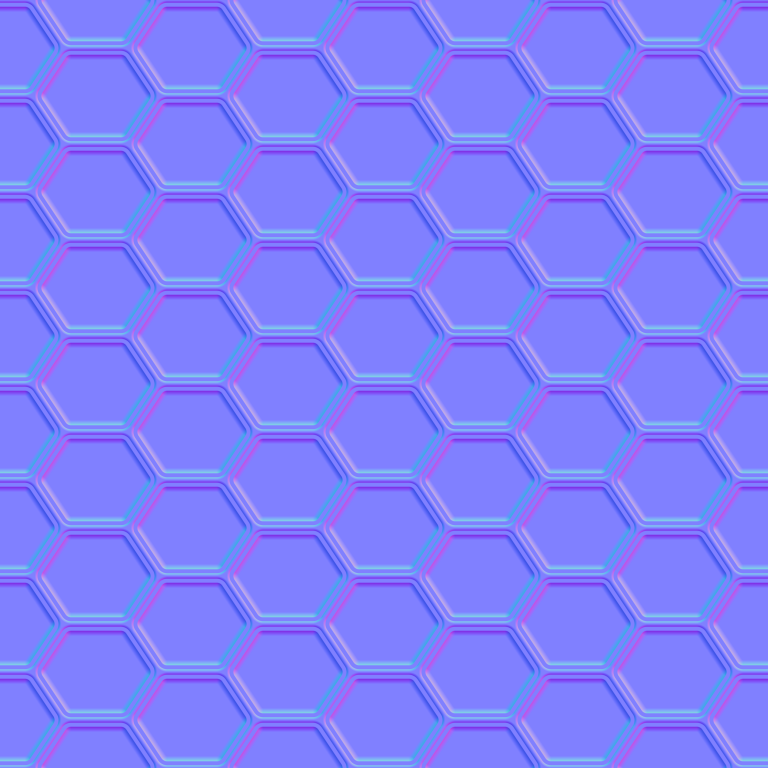
A WebGL 1 fragment shader for this texture map:

```glsl
precision highp float;
// Tangent-space normal map of flat-topped hexagonal panels in staggered columns.
// Each panel is a rounded hexagon distance field: a raised rib on the cell border,
// a flat ledge, then a bevel down to the flat panel. Normals come from its gradient.

uniform vec2 u_resolution;

// Lengths are in cells; one cell is the spacing of columns and of rows.
const float CELLS = 8.0;          // columns and rows across the canvas (even)
const float RIB_HALF = 0.028;     // half width of the rib between panels
const float LEDGE_END = 0.070;    // border distance where the ledge ends
const float BEVEL = 0.056;        // width of the inner bevel
const float CORNER = 0.140;       // inset of the hexagon core that rounds corners
const float TILT = 0.70;          // steepest sideways part of the normal
const float SOFT = 0.005;         // softness of the sharp bevel edges
const vec2 SLANT = vec2(0.83205, 0.5547);  // unit normal of a slanted side
const float SLANT_DIST = 0.5547;  // centre to slanted side
const float FLAT_DIST = 0.5;      // centre to flat side
const int SAMPLES = 3;            // antialiasing samples per axis

// Offset from the centre of the cell holding p.
vec2 cellOffset(vec2 p) {
  vec2 evenCol = vec2(mod(p.x + 1.0, 2.0) - 1.0, fract(p.y) - 0.5);
  vec2 oddCol = vec2(mod(p.x, 2.0) - 1.0, fract(p.y + 0.5) - 0.5);
  vec2 metric = vec2(0.8660254, 1.0);
  vec2 e = evenCol * metric;
  vec2 o = oddCol * metric;
  return dot(e, e) < dot(o, o) ? evenCol : oddCol;
}

// Vector from the hexagon core to p, or zero inside the core.
vec2 fromCore(vec2 p) {
  vec2 q = abs(p);
  float top = FLAT_DIST - CORNER;
  float side = SLANT_DIST - CORNER;
  if (q.y < top && dot(q, SLANT) < side) return vec2(0.0);

  vec2 tip = vec2(side / SLANT.x, 0.0);
  vec2 shoulder = vec2((side - SLANT.y * top) / SLANT.x, top);
  vec2 edge = tip - shoulder;
  float along = clamp(dot(q - shoulder, edge) / dot(edge, edge), 0.0, 1.0);
  vec2 toSide = q - shoulder - edge * along;
  vec2 toTop = q - vec2(min(q.x, shoulder.x), top);
  vec2 nearest = dot(toSide, toSide) < dot(toTop, toTop) ? toSide : toTop;
  return nearest * vec2(p.x < 0.0 ? -1.0 : 1.0, p.y < 0.0 ? -1.0 : 1.0);
}

// Inward tilt of the surface at distance d from the cell border.
float tiltProfile(float d) {
  float rib = clamp(d / RIB_HALF, 0.0, 1.0)
            * (1.0 - smoothstep(RIB_HALF - SOFT, RIB_HALF + SOFT, d));
  float bevel = clamp(1.0 - (d - LEDGE_END) / BEVEL, 0.0, 1.0)
              * smoothstep(LEDGE_END - SOFT, LEDGE_END + SOFT, d);
  return TILT * (rib + bevel);
}

vec3 surfaceNormal(vec2 p) {
  vec2 v = fromCore(cellOffset(p));
  float len = length(v);
  vec2 outward = v / max(len, 1e-5);
  float tilt = tiltProfile(CORNER - len);
  return vec3(-outward * tilt, sqrt(1.0 - tilt * tilt));
}

void main() {
  vec3 sum = vec3(0.0);
  for (int j = 0; j < SAMPLES; j++) {
    for (int i = 0; i < SAMPLES; i++) {
      vec2 jitter = (vec2(float(i), float(j)) + 0.5) / float(SAMPLES) - 0.5;
      sum += surfaceNormal((gl_FragCoord.xy + jitter) / u_resolution * CELLS);
    }
  }
  vec3 normal = sum / float(SAMPLES * SAMPLES);
  gl_FragColor = vec4(normal * 0.5 + 0.5, 1.0);
}
```
